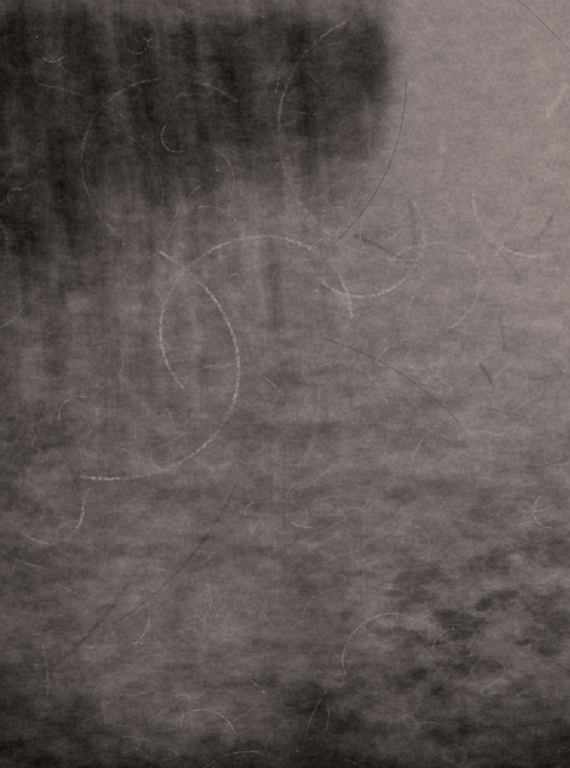
Write a WebGL 2 fragment shader that draws this texture.

```glsl
#version 300 es
precision highp float;
uniform vec2 u_resolution;
out vec4 outColor;
const float TAU = 6.28319;

vec2 hash2(vec2 p) {
    vec2 k = vec2(dot(p, vec2(127.1, 311.7)), dot(p, vec2(269.5, 183.3)));
    return fract(sin(k) * 43758.5);
}

mat2 rotation(float a) {
    return mat2(cos(a), sin(a), -sin(a), cos(a));
}

float cornerGradient(vec2 cell, vec2 offset, vec2 local) {
    float a = TAU * hash2(cell + offset).x;
    return dot(vec2(cos(a), sin(a)), local - offset);
}

float gradientNoise(vec2 p) {
    vec2 cell = floor(p), f = p - cell;
    vec2 w = f * f * f * (f * (f * 6.0 - 15.0) + 10.0);
    float low = mix(cornerGradient(cell, vec2(0, 0), f), cornerGradient(cell, vec2(1, 0), f), w.x);
    float high = mix(cornerGradient(cell, vec2(0, 1), f), cornerGradient(cell, vec2(1, 1), f), w.x);
    return mix(low, high, w.y);
}

float fbm(vec2 p, int octaves) {
    float sum = 0.0, amplitude = 0.7;
    for (int i = 0; i < octaves; i++) {
        sum += amplitude * gradientNoise(p);
        p = p * 2.03 + vec2(17.3, 9.1);
        amplitude *= 0.6;
    }
    return sum;
}

// Distance to an elliptic arc spanning +-span around the x axis
float arcDistance(vec2 p, float radius, float squash, float span) {
    float a = clamp(atan(p.y / squash, p.x), -span, span);
    return length(p - radius * vec2(cos(a), sin(a) * squash));
}

// Scattered curved strokes; sizes and spans are (min, max) ranges
float strokes(vec2 p, float width, int count, float seed, vec2 sizes, vec2 spans,
              float turn, float halfWidth, float softness) {
    float cover = 0.0;
    for (int i = 0; i < count; i++) {
        vec2 id = vec2(float(i), seed);
        vec2 place = hash2(id), shape = hash2(id + 41.7), style = hash2(id + 83.2);
        float radius = mix(sizes.x, sizes.y, shape.x * shape.x);
        vec2 q = rotation(turn * (style.x - 0.5)) * (p - place * vec2(width, 1.0));
        float d = arcDistance(q + vec2(radius, 0.0), radius, mix(0.65, 1.2, style.y),
                              mix(spans.x, spans.y, shape.y));
        float line = 1.0 - smoothstep(halfWidth - softness, halfWidth + softness, d);
        cover = max(cover, line * mix(0.3, 1.0, fract(style.y * 7.0)));
    }
    return cover;
}

// Lighting of the slate, with a dark upper panel and shaded lower edge
float slateTone(vec2 uv, float warp) {
    float light = smoothstep(0.3, 1.0, uv.x + 0.15 * (uv.y - 0.5)) * smoothstep(0.12, 0.75, uv.y);
    float tone = 0.405 + 0.15 * light;
    float panelFoot = mix(0.54, 0.76, uv.x / 0.7);
    float panel = 1.0 - smoothstep(0.655, 0.705, uv.x + 0.05 * warp);
    panel *= smoothstep(panelFoot, panelFoot + 0.17, uv.y + 0.1 * warp);
    panel *= 1.0 - 0.6 * smoothstep(0.955, 0.995, uv.y + 0.03 * warp);
    tone = mix(tone, 0.18, 0.86 * panel);
    tone *= mix(0.24, 1.0, smoothstep(-0.06, 0.19, uv.y + 0.12 * warp));
    return tone * mix(0.78, 1.0, smoothstep(0.0, 0.25, uv.x));
}

vec3 slateColor(float tone) {
    return vec3(tone, tone * 0.93 - 0.005, tone * 0.925 - 0.015);
}

void main() {
    vec2 p = gl_FragCoord.xy / u_resolution.y;
    float width = u_resolution.x / u_resolution.y, aa = 0.9 / u_resolution.y;
    vec2 uv = p / vec2(width, 1.0);
    float warp = fbm(p * 6.0, 4);
    float tone = slateTone(uv, warp);
    // Wiped dust: upright streaks above, level clouds below, fine wisps all over
    float upright = (1.0 - smoothstep(0.45, 0.8, uv.x)) * smoothstep(0.25, 0.65, uv.y);
    float level = 1.0 - smoothstep(0.4, 0.8, uv.y);
    float dust = mix(0.55, 1.0, max(upright, level));
    tone += 0.14 * upright * fbm(vec2(p.x * 27.0 + p.y * 3.0 + 0.4 * warp, p.y * 4.0), 4);
    tone += mix(0.03, 0.11, level) * fbm(p * vec2(9.0, 24.0) + 0.5 * warp, 4);
    tone += 0.085 * dust * fbm(p * vec2(32.0, 58.0) + 31.0, 3);
    float vein = gradientNoise(p * vec2(15.0, 27.0) + 1.5 * warp + 70.0);
    tone += 0.05 * dust * (1.0 - smoothstep(0.0, 0.05, abs(vein))) * smoothstep(-0.1, 0.3, warp);
    // Damp dark blotches near the lower right
    vec2 fromBlotch = (uv - vec2(0.85, 0.2)) / vec2(0.26, 0.12);
    float blotch = smoothstep(-0.2, 0.4, fbm(p * vec2(16.0, 26.0) + 5.0, 5));
    tone -= 0.17 * blotch * exp(-dot(fromBlotch, fromBlotch));
    // Soft smears and dark scratches
    float smear = strokes(p, width, 24, 3.0, vec2(0.2, 0.6), vec2(0.06, 0.2), 1.8, 0.003, 0.005);
    float rubbed = strokes(p, width, 24, 8.0, vec2(0.1, 0.6), vec2(0.08, 0.25), 2.4, 0.002, 0.004);
    float scratch = strokes(p, width, 14, 15.0, vec2(0.1, 0.5), vec2(0.15, 0.5), TAU, 0.0007, aa);
    tone += 0.07 * smear * (0.7 + warp);
    tone *= 1.0 - 0.2 * rubbed * (0.8 + warp) - 0.2 * scratch;
    // Chalk marks broken up by the grain of the board
    float grain = gradientNoise(p * 250.0), coarse = gradientNoise(p * 115.0 + 50.0);
    float pressure = smoothstep(-0.4, 0.35, gradientNoise(p * 19.0 + 3.0));
    float grit = mix(0.4, 1.0, smoothstep(-0.35, 0.4, grain + 0.4 * coarse)) * mix(0.3, 1.0, pressure);
    float bold = strokes(p, width, 10, 22.0, vec2(0.07, 0.2), vec2(0.7, 2.1), TAU, 0.002, 1.3 * aa);
    float small = strokes(p, width, 56, 29.0, vec2(0.012, 0.08), vec2(0.3, 1.5), TAU, 0.001, aa);
    float faint = strokes(p, width, 32, 37.0, vec2(0.12, 0.6), vec2(0.05, 0.25), TAU, 0.001, aa);
    float chalk = grit * max(0.65 * bold, max(0.48 * small, 0.4 * faint));
    chalk = max(chalk, 0.4 * smoothstep(0.54, 0.68, coarse));
    tone += 0.05 * grain + 0.035 * coarse;
    vec3 color = mix(slateColor(max(tone, 0.08)), vec3(0.69, 0.65, 0.66), chalk);
    outColor = vec4(clamp(color, 0.0, 1.0), 1.0);
}
```
